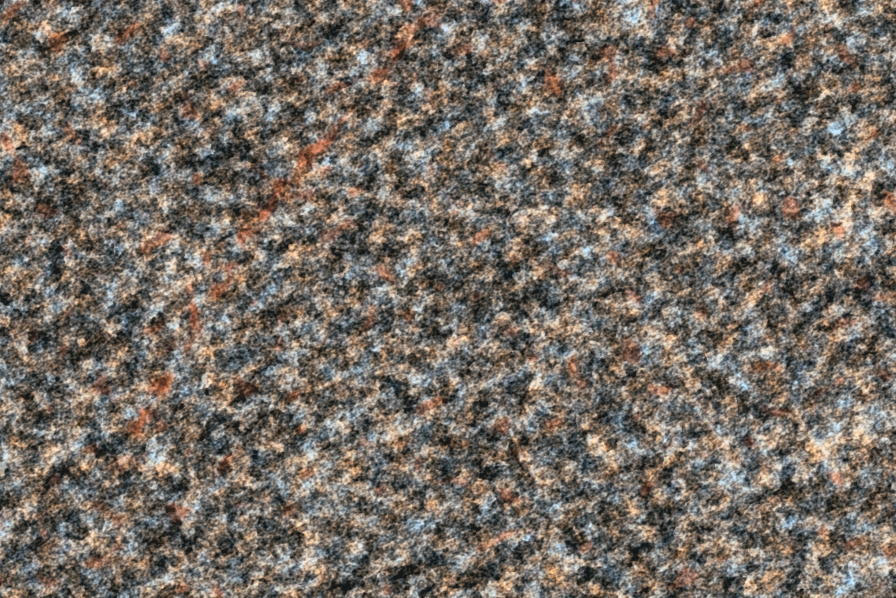
A WebGL 1 fragment shader for this texture:

```glsl
precision highp float;
uniform vec2 u_resolution;

// Mineral tones, dark to light
const vec3 BLACK_MICA = vec3(0.08, 0.09, 0.09);
const vec3 DARK_MICA = vec3(0.18, 0.18, 0.16);
const vec3 UMBER = vec3(0.29, 0.28, 0.26);
const vec3 TAUPE = vec3(0.39, 0.37, 0.345);
const vec3 STONE = vec3(0.495, 0.46, 0.43);
const vec3 FELDSPAR = vec3(0.61, 0.57, 0.535);
const vec3 QUARTZ = vec3(0.75, 0.72, 0.67);
const vec3 GLINT = vec3(0.92, 0.91, 0.88);
const vec3 RUST = vec3(0.62, 0.34, 0.22);

// Feature frequencies, per canvas height
const float BROAD_FREQ = 8.0;
const float CLUMP_FREQ = 33.0;
const float CRYSTAL_FREQ = 62.0;
const float GRAIN_FREQ = 85.0;
const float GRIT_FREQ = 165.0;
const float DUST_FREQ = 260.0;

// Weights of each scale in the tone
const float BROAD_AMOUNT = 1.0;
const float CLUMP_AMOUNT = 2.4;
const float CRYSTAL_AMOUNT = 1.9;
const float GRAIN_AMOUNT = 2.0;
const float GRIT_AMOUNT = 2.1;
const float DUST_AMOUNT = 1.5;

const float FOLIATION_ANGLE = 0.5;
const float FOLIATION_STRETCH = 1.2;
const float CRYSTAL_SHARPNESS = 14.0;
const float WARMTH = 0.36;

// Rust vein
const vec2 VEIN_START = vec2(0.20, 0.22);
const vec2 VEIN_END = vec2(0.72, 0.97);
const float VEIN_BOW = 0.045;
const float VEIN_WIDTH = 0.014;

float hash(vec2 p) {
  vec3 q = fract(vec3(p.xyx) * 0.1031);
  q += dot(q, q.yzx + 33.33);
  return fract((q.x + q.y) * q.z);
}

float cornerSlope(vec2 cell, vec2 offset) {
  float angle = 6.2832 * hash(cell);
  return dot(vec2(cos(angle), sin(angle)), offset);
}

float gradientNoise(vec2 p) {
  vec2 i = floor(p), f = fract(p);
  vec2 u = f * f * f * (f * (f * 6.0 - 15.0) + 10.0);
  vec2 e = vec2(1.0, 0.0);
  float low = mix(cornerSlope(i, f), cornerSlope(i + e, f - e), u.x);
  float high = mix(cornerSlope(i + e.yx, f - e.yx), cornerSlope(i + e.xx, f - e.xx), u.x);
  return mix(low, high, u.y);
}

// Soft-edged cells, each with its own random value around zero
float crystals(vec2 p) {
  vec2 i = floor(p), f = fract(p);
  float sum = 0.0, total = 0.0;
  for (int y = -1; y <= 1; y++) {
    for (int x = -1; x <= 1; x++) {
      vec2 n = vec2(float(x), float(y));
      vec2 d = n + vec2(hash(i + n + 11.0), hash(i + n + 47.0)) - f;
      float w = exp(-CRYSTAL_SHARPNESS * dot(d, d));
      sum += w * (hash(i + n + 83.0) - 0.5);
      total += w;
    }
  }
  return sum / max(total, 1e-6);
}

float ramp(float a, float b, float x) {
  return clamp((x - a) / (b - a), 0.0, 1.0);
}

// Tone in standard deviations to mineral colour
vec3 mineral(float tone) {
  vec3 c = mix(BLACK_MICA, DARK_MICA, ramp(-2.4, -1.64, tone));
  c = mix(c, UMBER, ramp(-1.64, -0.88, tone));
  c = mix(c, TAUPE, ramp(-0.88, -0.28, tone));
  c = mix(c, STONE, ramp(-0.28, 0.29, tone));
  c = mix(c, FELDSPAR, ramp(0.29, 0.88, tone));
  c = mix(c, QUARTZ, ramp(0.88, 1.64, tone));
  return mix(c, GLINT, ramp(1.64, 3.0, tone));
}

float veinMask(vec2 p) {
  vec2 span = VEIN_END - VEIN_START;
  vec2 along = normalize(span);
  vec2 rel = p - VEIN_START;
  float t = dot(rel, along) / length(span);
  float side = dot(rel, vec2(along.y, -along.x)) + VEIN_BOW * sin(3.1416 * clamp(t, 0.0, 1.0));
  side += 0.02 * gradientNoise(p * 14.0) + 0.016 * gradientNoise(p * 50.0);
  float ends = smoothstep(-0.05, 0.08, t) * (1.0 - smoothstep(0.95, 1.08, t));
  float patches = smoothstep(-0.3, 0.2, gradientNoise(p * 22.0 + 5.0));
  return exp(-side * side / (VEIN_WIDTH * VEIN_WIDTH)) * ends * patches;
}

void main() {
  vec2 p = gl_FragCoord.xy / u_resolution.y;
  float c = cos(FOLIATION_ANGLE), s = sin(FOLIATION_ANGLE);
  vec2 q = vec2((c * p.x + s * p.y) / FOLIATION_STRETCH, c * p.y - s * p.x) + 7.0;
  vec2 warp = vec2(gradientNoise(q * 90.0), gradientNoise(q * 90.0 + 31.0));

  // Tone built from broad drifts down to dust
  float tone = BROAD_AMOUNT * gradientNoise(q * BROAD_FREQ);
  tone += CLUMP_AMOUNT * gradientNoise(q * CLUMP_FREQ + 0.3 * warp);
  tone += CRYSTAL_AMOUNT * crystals(q * CRYSTAL_FREQ + 0.7 * warp);
  tone += GRAIN_AMOUNT * gradientNoise(q * GRAIN_FREQ + 19.0);
  tone += GRIT_AMOUNT * gradientNoise(q * GRIT_FREQ + 3.0);
  tone += DUST_AMOUNT * gradientNoise(q * DUST_FREQ + 57.0);

  // Pale patches toward the right
  float pale = smoothstep(0.15, 0.45, gradientNoise(p * 6.0 + 2.0)) * smoothstep(0.8, 1.35, p.x);
  vec3 color = mineral(tone + 0.9 * pale);

  // Peach feldspar against cool mica
  float hue = gradientNoise(q * 28.0 + 73.0) + 0.6 * gradientNoise(q * 70.0 + 41.0);
  float warmth = WARMTH * hue + 0.03 * ramp(-1.5, 0.5, tone) - 0.02;
  color *= 1.0 + warmth * vec3(0.75, -0.08, -0.85);

  // Scattered rust stains and the vein
  float stain = 0.5 * smoothstep(0.27, 0.5, gradientNoise(q * 24.0 + 91.0));
  float rust = clamp(stain + 0.85 * veinMask(p), 0.0, 0.85);
  float light = dot(color, vec3(0.3, 0.59, 0.11));
  color = mix(color, RUST * (0.35 + 1.35 * light), rust);

  gl_FragColor = vec4(clamp(color, 0.0, 1.0), 1.0);
}
```
